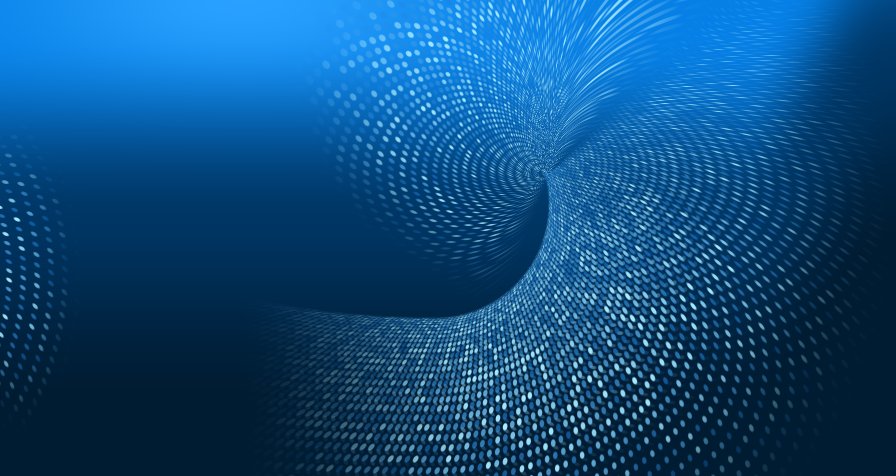
A Shadertoy shader for this background:

```glsl
#define AZURE vec3(0.02, 0.50, 0.90)
#define OCEAN vec3(0.00, 0.22, 0.41)
#define NIGHT vec3(0.00, 0.11, 0.20)
#define DOT_BLUE vec3(0.10, 0.50, 0.86)
#define DOT_PALE vec3(0.66, 0.92, 1.00)
#define RING_CENTER vec2(0.914, 0.571)
#define RING_RADIUS 0.238
#define PINCH vec2(1.155, 0.637)
#define SIDE_CENTER vec2(-0.466, 0.424)
#define FAN_GRID vec2(30.0, 20.0)
#define RING_GRID vec2(46.0, 31.0)

// Falling counterpart of smoothstep
float fade(float nearEdge, float farEdge, float v) {
    return 1.0 - smoothstep(nearEdge, farEdge, v);
}

float hash(vec2 cell) {
    return fract(sin(dot(cell, vec2(12.99, 78.23))) * 4375.85);
}

// Lays one dot per grid cell over the colour, each with its own tint
vec3 paintDots(vec3 col, vec2 grid, float size, float alpha) {
    float blur = clamp(0.5 * length(fwidth(grid)), 0.03, 0.5);
    float dist = length(fract(grid) - 0.5);
    float cover = fade(size - blur, size + blur, dist);
    float tint = hash(floor(grid));
    vec3 ink = mix(DOT_BLUE, DOT_PALE, tint);
    return mix(col, ink, cover * clamp(alpha, 0.0, 1.0) * (0.55 + 0.45 * tint));
}

// Sky-to-deep gradient with a light at the top left
vec3 backdrop(vec2 p) {
    float depth = 1.0 - p.y + 0.33 * smoothstep(1.55, 1.88, p.x);
    vec3 col = mix(AZURE, OCEAN, smoothstep(0.08, 0.45, depth));
    col = mix(col, NIGHT, smoothstep(0.38, 0.85, depth));
    vec2 lamp = (p - vec2(0.51, 1.0)) / vec2(0.45, 0.17);
    return col + vec3(0.14, 0.13, 0.10) * exp(-dot(lamp, lamp));
}

// Circles that leave the pinch point and sweep up and left
vec3 paintFan(vec3 col, vec2 p) {
    vec2 q = p - PINCH;
    float dist = max(length(q), 0.001);
    float theta = atan(q.y, -q.x);
    float strand = atan(-0.54 * q.x / (dist * dist));
    float along = theta - 0.5 * log(dist);
    float reach = mix(0.32, 0.66, smoothstep(-0.9, 0.9, theta));
    float alpha = fade(0.5 * reach, reach, dist)
                * smoothstep(-1.25, -0.75, theta) * fade(2.0, 2.4, theta);
    float size = mix(0.22, 0.32, smoothstep(-0.6, 0.9, theta));
    return paintDots(col, FAN_GRID * vec2(strand, along), size, alpha);
}

// Curved tube around the dark hollow, drawn as two crossing layers
vec3 paintRing(vec3 col, vec2 p) {
    vec2 q = p - RING_CENTER;
    vec2 toPinch = p - PINCH;
    float rim = length(vec2(q.x < 0.0 ? 0.35 * q.x : q.x, q.y)) - RING_RADIUS;
    float phi = atan(q.y, q.x);
    float spread = mix(0.12, 1.0, fade(-0.7, 0.6, phi));
    float t = sqrt(max(rim, 0.0) / spread);

    float mask = smoothstep(-0.002, 0.006, rim) * fade(0.35, 0.74, rim)
               * fade(0.5, 0.85, atan(toPinch.y, toPinch.x))
               * smoothstep(0.5, 1.05, p.x);
    float body = fade(0.10, 0.55, rim) * fade(-0.3, 0.5, phi);
    float size = mix(0.20, 0.37, body);

    // Soft light along the inner rim
    float glow = exp(-rim * 11.0) * exp(-2.2 * length(toPinch));
    col = mix(col, DOT_BLUE, 0.42 * mask * clamp(glow, 0.0, 1.0));

    for (int i = 0; i < 2; i++) {
        float front = float(i);
        float swirl = mix(-0.9, 0.6, front);
        vec2 grid = RING_GRID * vec2(t, phi + swirl * t) + 0.4 * front;
        float strength = mix(0.5 * fade(0.15, 0.5, rim), 1.0, front);
        col = paintDots(col, grid, size * mix(0.8, 1.0, front), mask * strength);
    }
    return col;
}

// Arc strands entering from the left side
vec3 paintSide(vec3 col, vec2 p) {
    vec2 q = p - SIDE_CENTER;
    float radius = length(q);
    float phi = atan(q.y, q.x);
    float alpha = fade(0.52, 0.64, radius) * fade(0.25, 0.62, abs(phi));
    return paintDots(col, vec2(34.0 * radius, 25.0 * (phi + radius)), 0.2, alpha);
}

void mainImage(out vec4 fragColor, in vec2 fragCoord) {
    vec2 p = fragCoord / iResolution.y;
    vec3 col = backdrop(p);
    col = paintSide(col, p);
    col = paintFan(col, p);
    col = paintRing(col, p);
    fragColor = vec4(clamp(col, 0.0, 1.0), 1.0);
}
```
